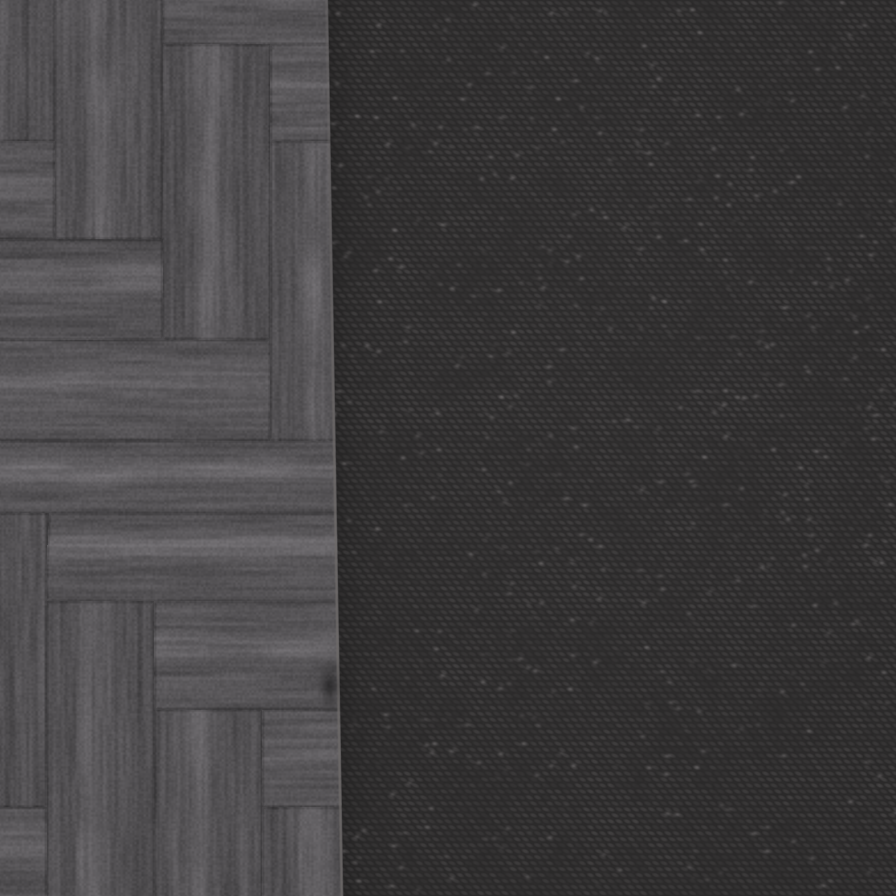
Reproduce this texture procedurally as a Shadertoy shader.

```glsl
// Streaked grey planks in a herringbone on the left, beside a dark woven mat.
// Planks come from a row/column rule and are striped with layered sines;
// the mat is a staggered grid of slanted threads with cellular glints.

const float COLUMN_START = 0.061;
const float COLUMN_WIDTH = 0.1204;
const float ROW_EDGES[11] = float[11](-0.0625, 0.0495, 0.1576, 0.267, 0.379,
                                      0.492, 0.573, 0.671, 0.792, 0.901, 1.013);
const float VERTICAL_CELLS = 3.0;
const float HORIZONTAL_CELLS = 4.0;
const float BORDER_TOP = 0.366;
const float BORDER_SLANT = 0.017;
const float BORDER_WIDTH = 0.0032;
const float PLANK_TONE = 0.318;
const float MAT_TONE = 0.166;
const vec2 WEAVE_COUNT = vec2(110.0, 150.0);
const float GLINT_COUNT = 75.0;
const vec3 PLANK_TINT = vec3(1.0, 0.975, 1.005);
const vec3 MAT_TINT = vec3(1.01, 0.98, 0.985);
const vec3 BORDER_COLOUR = vec3(0.43, 0.415, 0.41);

float hash(vec2 p) {
    p = fract(p * vec2(0.1031, 0.1137));
    p += dot(p, p.yx + 33.33);
    return fract((p.x + p.y) * p.x * 7.31 + p.y * 19.7);
}

float valueNoise(vec2 p) {
    vec2 i = floor(p), f = fract(p);
    f = f * f * (3.0 - 2.0 * f);
    return mix(mix(hash(i), hash(i + vec2(1, 0)), f.x),
               mix(hash(i + vec2(0, 1)), hash(i + vec2(1, 1)), f.x), f.y);
}

// Sparse bright points: nearest jittered point that passes a rarity test
float glints(vec2 p) {
    vec2 cell = floor(p);
    float light = 0.0;
    for (int y = -1; y <= 1; y++)
    for (int x = -1; x <= 1; x++) {
        vec2 id = cell + vec2(x, y);
        vec2 point = id + vec2(hash(id + 17.0), hash(id + 59.0));
        vec2 d = (p - point) * vec2(1.0, 1.4);
        float rare = smoothstep(0.8, 1.0, hash(id + 101.0));
        light = max(light, rare * exp(-dot(d, d) * 18.0));
    }
    return light;
}

// Stripes that run along x and vary across y
float stripes(vec2 q, float seed) {
    float sum = 0.0, freq = 85.0, amp = 0.5;
    for (int i = 0; i < 6; i++) {
        float bend = 0.5 * sin(q.x * 13.0 + seed * 9.0 + float(i) * 2.1);
        sum += amp * sin(q.y * freq + seed * 31.0 * float(i + 1) + bend);
        freq *= 1.71;
        amp *= 0.86;
    }
    return sum;
}

vec3 plankColour(vec2 p) {
    // Column and row of the cell
    float drift = 0.009 * smoothstep(0.45, 0.65, p.y);
    float gx = (p.x - COLUMN_START + drift) / COLUMN_WIDTH + 1.0;
    float column = floor(gx);
    int row = 0;
    for (int i = 1; i < 10; i++) if (p.y >= ROW_EDGES[i]) row = i;
    float rowHeight = ROW_EDGES[row + 1] - ROW_EDGES[row];
    vec2 f = vec2(gx - column, (p.y - ROW_EDGES[row]) / rowHeight);

    // Herringbone rule: each column steps one row down
    float step7 = mod(float(row) - column + 1.0, VERTICAL_CELLS + HORIZONTAL_CELLS);
    bool upright = step7 < VERTICAL_CELLS;
    float offset = upright ? step7 : 6.0 - step7;
    float cells = upright ? VERTICAL_CELLS : HORIZONTAL_CELLS;
    float along = offset + (upright ? f.y : f.x);
    float across = upright ? f.x : f.y;
    float width = upright ? COLUMN_WIDTH : rowHeight;
    float seed = hash(upright ? vec2(column + 11.0, float(row) - offset + 40.0)
                              : vec2(float(row) + 71.0, column - offset + 90.0));
    vec2 q = upright ? p.yx : p;

    // Pale centre streak, fine stripes, broken threads and pile grain
    float centre = (across - 0.38 - 0.1 * seed) / 0.15;
    float glow = exp(-centre * centre) * (0.45 + 0.75 * valueNoise(vec2(along * 2.3 + seed * 20.0, seed * 40.0)));
    float threads = valueNoise(vec2(q.x * 16.0 + seed * 50.0, q.y * 230.0)) - 0.5;
    float grain = valueNoise(p * 390.0) - 0.5;
    float tone = PLANK_TONE + 0.075 * glow + 0.019 * stripes(q, seed)
               + 0.065 * threads + 0.045 * grain + (upright ? 0.0 : 0.012);

    // Dark seams at the plank outline
    float side = min(across, 1.0 - across) * width;
    float end = min(along, cells - along) * (upright ? 0.105 : COLUMN_WIDTH);
    float seam = min(side, end);
    tone -= 0.055 * (1.0 - smoothstep(0.0007, 0.0035, seam));
    return tone * PLANK_TINT;
}

vec3 matColour(vec2 p, float fromBorder) {
    vec2 q = p * WEAVE_COUNT;
    q.x += 0.5 * mod(floor(q.y), 2.0);
    vec2 cell = floor(q), f = fract(q) - 0.5;
    f.y -= 0.4 * f.x;
    float thread = 1.0 - smoothstep(0.12, 0.52, length(f * vec2(0.85, 1.1)));
    float wear = 0.35 + 0.65 * hash(cell) + 0.5 * valueNoise(p * 24.0);
    float tone = MAT_TONE + 0.055 * thread * wear + 0.13 * glints(p * GLINT_COUNT);
    tone += 0.012 * (valueNoise(p * 300.0) - 0.5);
    // Broad light and the shade beside the border
    vec2 d = (p - vec2(0.66, 0.42)) / vec2(0.42, 0.65);
    tone += 0.014 * exp(-dot(d, d)) - 0.004;
    tone *= 1.0 - 0.16 * exp(-max(fromBorder, 0.0) / 0.018);
    return tone * MAT_TINT;
}

void mainImage(out vec4 fragColor, in vec2 fragCoord) {
    vec2 p = fragCoord / iResolution.xy;
    p.y = 1.0 - p.y;
    float pixel = 1.0 / iResolution.x;
    float fromBorder = p.x - BORDER_TOP - BORDER_SLANT * p.y;

    vec3 colour = mix(plankColour(p), matColour(p, fromBorder),
                      smoothstep(-pixel, pixel, fromBorder));
    // Pale cut edge, clearer towards the bottom, with one dark smudge
    float rim = 1.0 - smoothstep(0.0, BORDER_WIDTH * 0.5 + pixel, abs(fromBorder + BORDER_WIDTH * 0.5));
    colour = mix(colour, BORDER_COLOUR, rim * mix(0.35, 0.8, smoothstep(0.1, 0.6, p.y)));
    vec2 smudge = (p - vec2(0.368, 0.768)) / vec2(0.009, 0.018);
    colour *= 1.0 - 0.4 * exp(-dot(smudge, smudge));
    fragColor = vec4(colour, 1.0);
}
```
